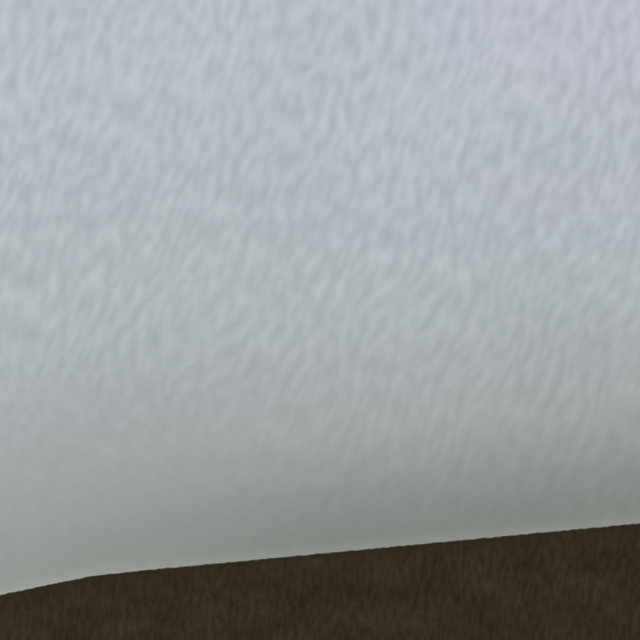
Write a three.js fragment shader that draws this texture.

```glsl
// Pale rippled cloth, lit from above, ending in a slanted hem over dark brown pile.
// Vertical colour ramps give the shading; stretched gradient noise makes the
// slanting ripples and the fibres, and a bent line divides the two materials.

varying vec2 vUv;

vec2 hashGradient(vec2 cell) {
  vec3 p = fract(cell.xyx * vec3(0.1031, 0.1030, 0.0973));
  p += dot(p, p.yzx + 33.33);
  float angle = 6.28318 * fract((p.x + p.y) * p.z);
  return vec2(cos(angle), sin(angle));
}

float gradientNoise(vec2 p) {
  vec2 i = floor(p);
  vec2 f = p - i;
  vec2 u = f * f * f * (f * (f * 6.0 - 15.0) + 10.0);
  vec2 e = vec2(1.0, 0.0);
  float a = dot(hashGradient(i), f);
  float b = dot(hashGradient(i + e.xy), f - e.xy);
  float c = dot(hashGradient(i + e.yx), f - e.yx);
  float d = dot(hashGradient(i + e.xx), f - e.xx);
  return mix(mix(a, b, u.x), mix(c, d, u.x), u.y);
}

// Noise drawn out along a direction; scale holds cells across and along it.
float streaks(vec2 p, float angle, vec2 scale) {
  vec2 along = vec2(cos(angle), sin(angle));
  vec2 across = vec2(along.y, -along.x);
  return gradientNoise(vec2(dot(p, across), dot(p, along)) * scale);
}

// Height of the hem: steep at the far left, then a gentle rise.
float hemHeight(float x) {
  float steep = 0.070 + 0.215 * x;
  float gentle = 0.0874 + 0.0947 * x;
  float bend = max(0.015 - abs(steep - gentle), 0.0) / 0.015;
  return min(steep, gentle) - 0.0012 * bend * bend;
}

vec3 clothShade(vec2 p, float rise) {
  vec3 shadow = mix(vec3(0.575, 0.590, 0.570), vec3(0.510, 0.525, 0.505), smoothstep(0.0, 0.6, p.x));
  vec3 middle = vec3(0.630, 0.652, 0.652);
  vec3 light = vec3(0.695, 0.722, 0.738);
  vec3 top = mix(vec3(0.710, 0.745, 0.765), vec3(0.730, 0.745, 0.790), smoothstep(0.3, 1.0, p.x));
  vec3 color = mix(shadow, middle, smoothstep(0.0, 0.22, rise));
  color = mix(color, light, smoothstep(0.14, 0.46, rise));
  color = mix(color, top, smoothstep(0.35, 0.88, rise));
  // Thin pale rim where the fold turns under.
  return color + vec3(0.025, 0.035, 0.030) * exp(-rise * rise / 0.00016);
}

float clothRipple(vec2 p) {
  vec2 warp = vec2(gradientNoise(p * 6.0), gradientNoise(p * 6.0 + 31.0));
  vec2 q = p + 0.018 * warp;
  q.x += 0.12 * p.y * p.y;
  float main = streaks(q, 1.08, vec2(72.0, 25.0));
  float fine = streaks(q + 7.0, 1.0, vec2(100.0, 55.0));
  float crossed = streaks(q + 3.0, 2.2, vec2(68.0, 30.0));
  float lowerLeft = (1.0 - smoothstep(0.2, 0.5, p.x)) * (1.0 - smoothstep(0.3, 0.5, p.y));
  float ripple = mix(main, crossed, 0.6 * lowerLeft) + 0.35 * fine;
  return ripple * mix(0.25, 1.0, smoothstep(0.16, 0.5, p.y));
}

vec3 pileColor(vec2 p, float depth) {
  float fibres = streaks(p, 1.50, vec2(125.0, 48.0));
  float specks = gradientNoise(p * vec2(230.0, 150.0));
  float patches = gradientNoise(p * vec2(14.0, 20.0));
  float tone = 0.5 + 0.65 * fibres + 0.3 * specks + 0.45 * patches;
  vec3 color = mix(vec3(0.165, 0.138, 0.100), vec3(0.232, 0.202, 0.158), tone);
  vec3 contact = vec3(0.165, 0.145, 0.130);
  return mix(color, contact, 0.65 * exp(-depth / 0.012));
}

void main() {
  vec2 p = vUv;
  float fray = 0.0012 * gradientNoise(p * 110.0);
  float rise = p.y - hemHeight(p.x) - fray;

  vec3 cloth = clothShade(p, max(rise, 0.0));
  float mottling = gradientNoise(p * 4.0 + 12.0);
  float grain = gradientNoise(p * 210.0);
  cloth += 0.050 * clothRipple(p) + 0.010 * mottling + 0.006 * grain;

  vec3 pile = pileColor(p, max(-rise, 0.0));
  float softness = max(0.0018, fwidth(p.y));
  gl_FragColor = vec4(mix(pile, cloth, smoothstep(-softness, softness, rise)), 1.0);
}
```
